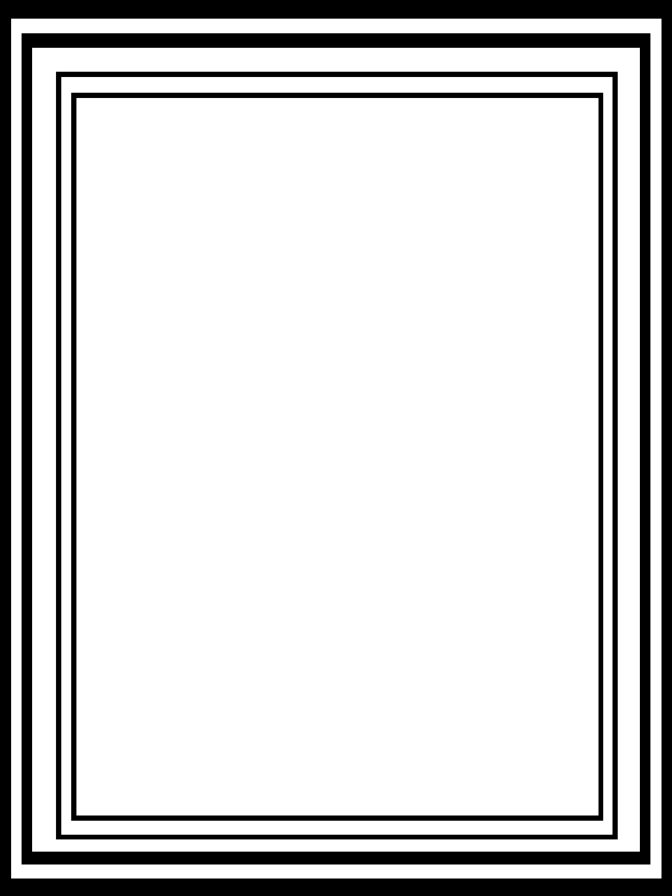
A Shadertoy shader for this background:

```glsl
// Draws a white page framed by nested black borders, two thick and two thin.

// Soft coverage of a rectangle given as left, bottom, right, top.
float boxCoverage(vec2 p, vec4 box, vec2 softness) {
    vec2 low = clamp((p - box.xy) / softness + 0.5, 0.0, 1.0);
    vec2 high = clamp((box.zw - p) / softness + 0.5, 0.0, 1.0);
    return low.x * low.y * high.x * high.y;
}

// A black frame: filled outer rectangle with a white rectangle inside.
float addFrame(float shade, vec2 p, vec4 outer, vec4 inner, vec2 softness) {
    shade = mix(shade, 0.0, boxCoverage(p, outer, softness));
    return mix(shade, 1.0, boxCoverage(p, inner, softness));
}

void mainImage(out vec4 fragColor, in vec2 fragCoord) {
    // The canvas spans 576 by 768 layout units at any resolution.
    vec2 unitsPerPixel = vec2(576.0, 768.0) / iResolution.xy;
    vec2 p = fragCoord * unitsPerPixel;
    vec2 softness = 1.15 * unitsPerPixel;

    // Outer black margin
    float shade = boxCoverage(p, vec4(9.5, 15.0, 567.0, 752.0), softness);

    // Thick border
    shade = addFrame(shade, p, vec4(18.5, 27.0, 557.5, 739.5),
                     vec4(27.5, 38.0, 548.5, 727.0), softness);

    // Two thin inner borders
    shade = addFrame(shade, p, vec4(48.0, 48.5, 529.5, 706.5),
                     vec4(52.5, 52.5, 525.0, 702.0), softness);
    shade = addFrame(shade, p, vec4(61.0, 64.5, 517.0, 688.5),
                     vec4(65.5, 69.0, 513.0, 684.0), softness);

    fragColor = vec4(vec3(shade), 1.0);
}
```
